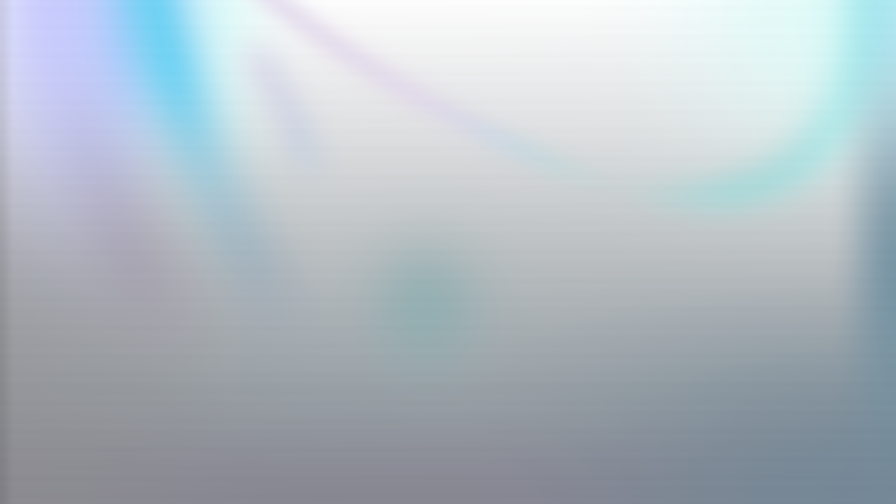
Reproduce this background procedurally as a WebGL 2 fragment shader.

```glsl
#version 300 es
precision highp float;

uniform vec2 u_resolution;
out vec4 outColor;

// Vertical backdrop, from the floor to the top
const vec3 FLOOR = vec3(0.53, 0.53, 0.575);
const vec3 SLATE = vec3(0.60, 0.63, 0.65);
const vec3 SILVER = vec3(0.735, 0.75, 0.76);
const vec3 PEARL = vec3(0.875, 0.88, 0.885);
const vec3 WHITE = vec3(0.99);

// Ribbon and glow colours
const vec3 CYAN = vec3(0.42, 0.82, 0.95);
const vec3 STEEL = vec3(0.57, 0.65, 0.72);
const vec3 PERIWINKLE = vec3(0.78, 0.79, 0.99);
const vec3 SKY = vec3(0.68, 0.79, 0.99);
const vec3 MAUVE = vec3(0.64, 0.61, 0.68);
const vec3 LILAC = vec3(0.88, 0.84, 0.92);
const vec3 AQUA = vec3(0.65, 0.85, 0.85);
const vec3 ICE = vec3(0.70, 0.94, 0.94);
const vec3 MINT = vec3(0.86, 0.98, 0.97);
const vec3 TEAL = vec3(0.54, 0.68, 0.69);
const vec3 DEEP_TEAL = vec3(0.43, 0.56, 0.63);
const vec3 DUSK = vec3(0.44, 0.53, 0.59);
const vec3 ASH = vec3(0.56, 0.555, 0.565);

const float ASPECT = 16.0 / 9.0;
const int CURVE_STEPS = 24;
const float STREAK = 0.002;

vec3 backdrop(float y) {
    vec3 c = mix(FLOOR, SLATE, smoothstep(0.0, 0.27, y));
    c = mix(c, SILVER, clamp((y - 0.23) / 0.27, 0.0, 1.0));
    c = mix(c, PEARL, clamp((y - 0.5) / 0.25, 0.0, 1.0));
    return mix(c, WHITE, clamp((y - 0.75) / 0.25, 0.0, 1.0));
}

// Distance to a quadratic curve (x) and the place along it (y)
vec2 curve(vec2 p, vec2 a, vec2 b, vec2 c) {
    vec2 best = vec2(1e3, 0.0);
    vec2 start = a;
    for (int i = 1; i <= CURVE_STEPS; i++) {
        float t = float(i) / float(CURVE_STEPS);
        vec2 end = mix(mix(a, b, t), mix(b, c, t), t);
        vec2 d = end - start;
        float h = clamp(dot(p - start, d) / dot(d, d), 0.0, 1.0);
        float dist = length(p - start - h * d);
        if (dist < best.x) best = vec2(dist, t + (h - 1.0) / float(CURVE_STEPS));
        start = end;
    }
    return best;
}

float bell(float d, float width) {
    return exp(-d * d / (width * width));
}

float glow(vec2 p, vec2 center, vec2 radius) {
    vec2 q = (p - center) / radius;
    return exp(-dot(q, q));
}

void main() {
    vec2 p = gl_FragCoord.xy / u_resolution * vec2(ASPECT, 1.0);
    vec3 color = backdrop(p.y);

    // Broad shading of the lower corners and the left side
    color = mix(color, ASH, 0.55 * (1.0 - smoothstep(0.0, 0.65, p.x)) * (1.0 - smoothstep(0.3, 0.95, p.y)));
    color = mix(color, DUSK, 0.8 * smoothstep(0.9, 1.75, p.x) * (1.0 - smoothstep(0.0, 0.52, p.y)));

    // Soft glows at the top
    color = mix(color, MINT, 0.8 * glow(p, vec2(1.62, 0.96), vec2(0.26, 0.26)));
    color = mix(color, MINT, 0.8 * glow(p, vec2(0.43, 0.98), vec2(0.10, 0.28)));
    color = mix(color, PERIWINKLE, 0.9 * glow(p, vec2(0.12, 1.0), vec2(0.16, 0.38)));
    color = mix(color, SKY, 0.85 * glow(p, vec2(0.24, 0.95), vec2(0.10, 0.24)));

    // Wide veil that falls from lavender to mauve
    vec2 veil = curve(p, vec2(0.12, 1.05), vec2(0.13, 0.60), vec2(0.42, 0.25));
    color = mix(color, mix(PERIWINKLE, MAUVE, smoothstep(0.1, 0.75, veil.y)),
        0.55 * bell(veil.x, 0.09) * (1.0 - smoothstep(0.65, 1.0, veil.y)));

    // Bright cyan ribbon
    vec2 ribbon = curve(p, vec2(0.295, 1.05), vec2(0.35, 0.70), vec2(0.63, 0.25));
    color = mix(color, mix(CYAN, STEEL, smoothstep(0.25, 0.85, ribbon.y)),
        bell(ribbon.x, 0.075) * mix(0.92, 0.45, smoothstep(0.2, 0.6, ribbon.y))
        * (1.0 - smoothstep(0.7, 1.0, ribbon.y)));

    // Faint inner fold
    vec2 fold = curve(p, vec2(0.46, 0.95), vec2(0.60, 0.78), vec2(0.63, 0.60));
    color = mix(color, mix(LILAC, STEEL + 0.14, fold.y),
        0.6 * bell(fold.x, 0.045) * smoothstep(0.0, 0.3, fold.y) * (1.0 - smoothstep(0.6, 1.0, fold.y)));

    // Long thread that sags and then rises at the right
    vec2 thread = curve(p, vec2(0.52, 1.02), vec2(0.85, 0.75), vec2(1.27, 0.61));
    color = mix(color, mix(LILAC, AQUA, smoothstep(0.4, 1.0, thread.y)),
        0.7 * bell(thread.x, 0.03) * (1.0 - smoothstep(0.6, 1.0, thread.y)));
    vec2 rise = curve(p, vec2(1.17, 0.64), vec2(1.71, 0.50), vec2(1.72, 1.05));
    color = mix(color, mix(AQUA, ICE, smoothstep(0.3, 0.9, rise.y)),
        0.8 * bell(rise.x, mix(0.035, 0.07, rise.y)) * smoothstep(0.0, 0.35, rise.y));

    // Teal haze and the cool right edge
    color = mix(color, TEAL, 0.7 * glow(p, vec2(0.845, 0.39), vec2(0.11, 0.12)));
    float rightEdge = smoothstep(1.64, ASPECT, p.x);
    color = mix(color, DEEP_TEAL, 0.85 * rightEdge * bell(p.y - 0.46, 0.32));
    color = mix(color, CYAN, 0.3 * rightEdge * smoothstep(0.55, 1.0, p.y));

    // Thin shadow at the left border and faint level streaks
    color *= 1.0 - 0.09 * (1.0 - smoothstep(0.0, 0.03, p.x));
    color += STREAK * (sin(p.y * 210.0 + sin(p.x * 3.0)) + sin(p.y * 337.0));

    outColor = vec4(clamp(color, 0.0, 1.0), 1.0);
}
```
